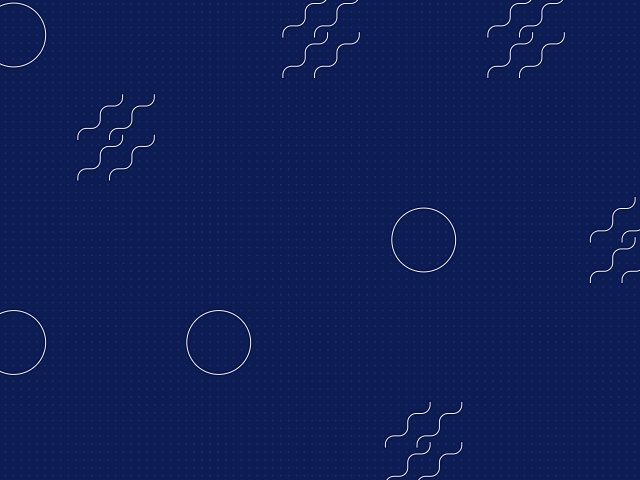
Reproduce this background procedurally as a WebGL 1 fragment shader.

```glsl
precision highp float;

uniform vec2 u_resolution;

// Lengths are fractions of the canvas height, measured from the top left.
const vec3 NAVY = vec3(0.05, 0.11, 0.32);
const vec3 DOT_BLUE = vec3(0.09, 0.18, 0.49);
const vec3 EDGE_DARK = vec3(0.01, 0.06, 0.28);
const vec3 LINE_WHITE = vec3(1.0);

const float DOT_PITCH = 0.01638;
const float DOT_RADIUS = 0.0016;
const vec2 DOT_ORIGIN = vec2(0.0115, 0.0080);

const float TILE = 0.21354;
const vec2 TILE_ORIGIN = vec2(0.0286, 0.0729);
const float PAIR_STRIDE = 2.0;
const float PAIRED_WAVE_ROW = 0.0;
const float PAIRED_CIRCLE_ROW = 3.0;

const float LINE_HALF = 0.0010;
const float EDGE_HALF = 0.0038;
const float CIRCLE_RADIUS = 0.0665;
const float STAIR_STEP = 0.0466;
const float BEND_RADIUS = 0.0180;
const vec2 STROKE_ORIGIN = vec2(-0.0799, -0.0885);
const vec2 STROKE_GAP = vec2(0.0660, 0.0842);

// Antialiased coverage of a band of given half width around distance 0.
float bandCoverage(float dist, float halfWidth, float pixel) {
  float outer = clamp(0.5 + (halfWidth - dist) / pixel, 0.0, 1.0);
  float inner = clamp(0.5 - (halfWidth + dist) / pixel, 0.0, 1.0);
  return outer - inner;
}

// Rounded corner with arms along +x and +y.
float elbowDistance(vec2 p) {
  p = vec2(max(p.x, p.y), min(p.x, p.y));
  if (p.x < BEND_RADIUS) return abs(length(p - BEND_RADIUS) - BEND_RADIUS);
  return length(vec2(max(p.x - 0.5 * STAIR_STEP, 0.0), p.y));
}

// Rising staircase of four rounded corners, starting at the origin.
float staircaseDistance(vec2 p) {
  float dist = 1.0;
  for (int i = 0; i < 4; i++) {
    float n = float(i);
    vec2 corner = STAIR_STEP * vec2(floor((n + 1.0) * 0.5), 0.5 + floor(n * 0.5));
    float turn = mod(n, 2.0) < 0.5 ? 1.0 : -1.0;
    dist = min(dist, elbowDistance((p - corner) * vec2(turn, -turn)));
  }
  return dist;
}

// Two by two group of staircases.
float wavesDistance(vec2 p) {
  float dist = 1.0;
  for (int j = 0; j < 2; j++) {
    for (int i = 0; i < 2; i++) {
      vec2 start = STROKE_ORIGIN + STROKE_GAP * vec2(float(i), float(j));
      dist = min(dist, staircaseDistance(p - start));
    }
  }
  return dist;
}

bool occupies(float column, float home, bool paired) {
  float offset = column - home;
  return abs(offset) < 0.5 || (paired && abs(offset - PAIR_STRIDE) < 0.5);
}

// Each row sends its motifs to columns given by modular sequences.
float motifDistance(vec2 p) {
  vec2 cell = floor((p - TILE_ORIGIN) / TILE + 0.5);
  vec2 local = p - TILE_ORIGIN - cell * TILE;
  float row = cell.y;

  float waveColumn = floor(mod(3.5 + row * (3.5 * row - 5.5), 11.0));
  float circleColumn = floor(mod(0.5 + 8.0 * row, 12.0));
  bool wavePair = abs(row - PAIRED_WAVE_ROW) < 0.5;
  bool circlePair = abs(row - PAIRED_CIRCLE_ROW) < 0.5;

  float dist = 1.0;
  if (occupies(cell.x, waveColumn, wavePair))
    dist = wavesDistance(local * vec2(1.0, -1.0));
  if (occupies(cell.x, circleColumn, circlePair))
    dist = min(dist, abs(length(local) - CIRCLE_RADIUS));
  return dist;
}

void main() {
  float pixel = 1.0 / u_resolution.y;
  vec2 p = vec2(gl_FragCoord.x, u_resolution.y - gl_FragCoord.y) * pixel;

  // Fine dot grid
  vec2 dotCell = (fract((p - DOT_ORIGIN) / DOT_PITCH + 0.5) - 0.5) * DOT_PITCH;
  float dotCover = clamp(0.5 + (DOT_RADIUS - length(dotCell)) / pixel, 0.0, 1.0);
  vec3 color = mix(NAVY, DOT_BLUE, dotCover);

  // Thin outlines with a dark rim
  float dist = motifDistance(p);
  color = mix(color, EDGE_DARK, bandCoverage(dist, EDGE_HALF, pixel));
  color = mix(color, LINE_WHITE, bandCoverage(dist, LINE_HALF, pixel));

  gl_FragColor = vec4(color, 1.0);
}
```
